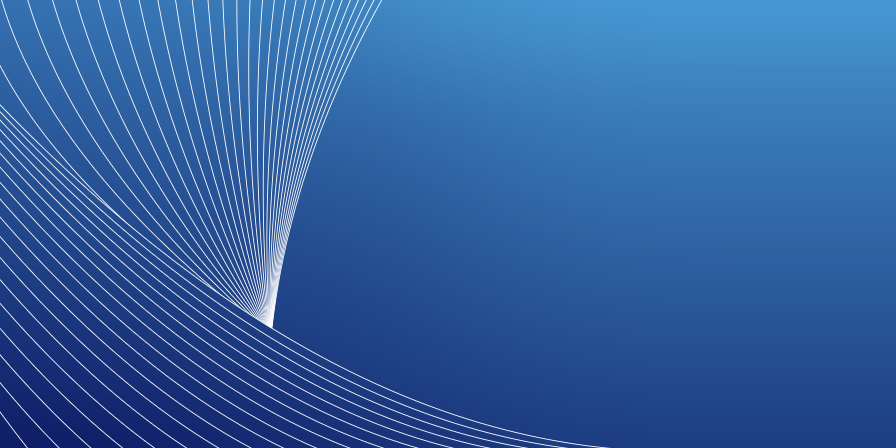
A WebGL 1 fragment shader for this background:

```glsl
precision highp float;

uniform vec2 u_resolution;

// Coverage of one pixel by a thin line at signed distance d
float lineCoverage(float d, float pixel) {
  float halfWidth = 0.00095;
  float h = 0.5 * pixel;
  return (clamp(d + halfWidth, -h, h) - clamp(d - halfWidth, -h, h)) / pixel;
}

// Sweeping strand k: height in x, slope in y
vec2 sweepCurve(float x, float k) {
  float left = 0.766 - 0.0138 * k - 0.00156 * k * k;
  float foot = 1.354 - 0.0703 * k - 0.099 * (1.0 - exp(-k / 4.0));
  float bend = 0.82 * (1.0 - k / 18.0);
  float w = min(x / foot, 1.05);
  return vec2(left * (1.0 - w) * (1.0 - bend * w),
              left / foot * (2.0 * bend * w - 1.0 - bend));
}

// Fan strand at n in 0..1, right to left: x position and its slope over y
vec2 fanCurve(float y, float n) {
  float u = 0.51 * n + 0.49 * n * n * n;
  float base = 0.607 - 0.026 * u;
  float reach = 0.852 - 0.975 * u - base;
  float bend = 0.161 - 0.587 * u + 0.946 * u * u;
  float v = (y - 0.268) / 0.732;
  return vec2(base + (reach - bend) * v + bend * v * v,
              (reach - bend + 2.0 * bend * v) / 0.732);
}

// Blue field, lighter towards the upper right
vec3 backdrop(vec2 p) {
  vec2 q = p - vec2(0.8, 0.6);
  float light = 0.02 + 0.68 * p.y + 0.26 * smoothstep(-0.1, 1.5, p.x);
  light -= 0.05 * exp(-7.0 * dot(q, q));
  light += 0.05 * smoothstep(0.7, 1.0, p.y) * smoothstep(0.6, 1.0, p.x);
  return mix(vec3(0.05, 0.10, 0.39), vec3(0.275, 0.59, 0.82), clamp(light, 0.0, 1.0));
}

void main() {
  vec2 p = gl_FragCoord.xy / u_resolution.y;
  float pixel = 1.0 / u_resolution.y;
  float bare = 1.0;

  // Fan, ending on the outermost sweeping strand
  float above = smoothstep(-pixel, pixel, p.y - sweepCurve(p.x, 0.0).x);
  above *= smoothstep(-pixel, pixel, p.y - 0.268);
  for (int i = 0; i < 29; i++) {
    vec2 c = fanCurve(p.y, float(i) / 29.0);
    float d = (p.x - c.x) * inversesqrt(1.0 + c.y * c.y);
    bare *= 1.0 - above * lineCoverage(d, pixel);
  }

  // Strands sweeping from the left edge to the bottom
  for (int i = 0; i < 18; i++) {
    vec2 c = sweepCurve(p.x, float(i));
    float d = (p.y - c.x) * inversesqrt(1.0 + c.y * c.y);
    bare *= 1.0 - lineCoverage(d, pixel);
  }

  gl_FragColor = vec4(mix(vec3(1.0), backdrop(p), bare), 1.0);
}
```
